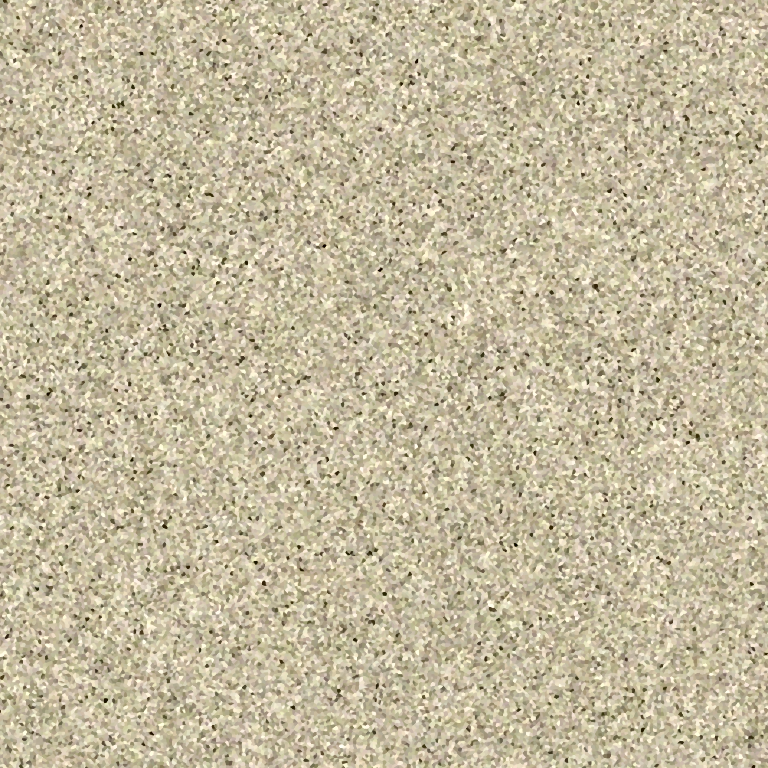
Reproduce this texture procedurally as a three.js fragment shader.

```glsl
varying vec2 vUv;

// Three random values per lattice point
vec3 hash3(vec2 p) {
  vec3 q = fract(p.xyx * vec3(0.1031, 0.1030, 0.0973));
  q += dot(q, q.yxz + 33.33);
  return fract((q.xxy + q.yzz) * q.zyx);
}

// Smoothly interpolated random values
vec3 valueNoise(vec2 p) {
  vec2 cell = floor(p);
  vec2 f = fract(p);
  f = f * f * (3.0 - 2.0 * f);
  vec3 low = mix(hash3(cell), hash3(cell + vec2(1.0, 0.0)), f.x);
  vec3 high = mix(hash3(cell + vec2(0.0, 1.0)), hash3(cell + 1.0), f.x);
  return mix(low, high, f.y);
}

// Soft-edged, randomly turned oval grains: x = brightness, y = warmth, z = yellowness
vec3 grains(vec2 p) {
  vec2 cell = floor(p);
  vec3 total = vec3(0.0);
  float weightSum = 0.0;
  for (int j = -1; j <= 1; j++) {
    for (int i = -1; i <= 1; i++) {
      vec2 id = cell + vec2(float(i), float(j));
      vec3 place = hash3(id + 17.0);
      vec3 tint = hash3(id + 311.0);
      vec3 kind = hash3(id + 733.0);

      vec2 offset = p - id - 0.5 - 0.85 * (place.xy - 0.5);
      float angle = 3.14159 * place.z;
      vec2 axis = vec2(cos(angle), sin(angle));
      float along = dot(offset, axis);
      float across = dot(offset, vec2(-axis.y, axis.x));
      float weight = exp(-8.0 * (0.6 * along * along + 1.6 * across * across));

      // Most grains are mid-toned; a few are dark specks
      float brightness = 0.28 * (tint.x + tint.y - 1.0);
      brightness -= step(0.95, kind.x) * mix(0.2, 0.5, kind.y);
      total += weight * vec3(brightness, tint.z - 0.5, kind.z - 0.5);
      weightSum += weight;
    }
  }
  return total / weightSum;
}

void main() {
  vec3 grain = grains(vUv * 235.0);
  vec3 patches = valueNoise(vUv * 85.0 + 40.0) - 0.5;
  vec3 clouds = valueNoise(vUv * 14.0 + 9.0) - 0.5;

  // Sand base, shaded by grains and faint broad mottling
  vec3 color = vec3(0.787, 0.747, 0.637) + grain.x;
  color += 0.03 * patches.x + 0.02 * clouds.x;

  // Slight drift between pinkish, greenish and yellowish grains
  color += vec3(0.03, -0.015, 0.02) * (grain.y + patches.y);
  color += vec3(0.005, 0.005, -0.05) * (grain.z + patches.z);

  gl_FragColor = vec4(clamp(color, 0.0, 1.0), 1.0);
}
```
